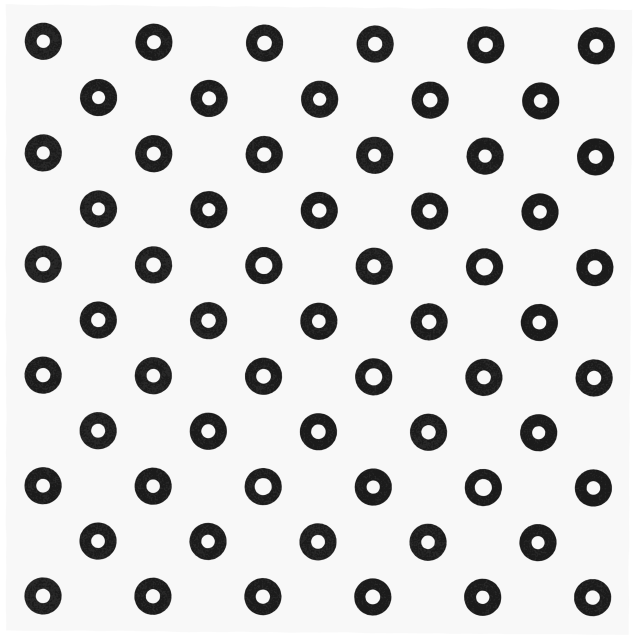
Reproduce this pattern procedurally as a Shadertoy shader.

```glsl
// Staggered lattice of black rings on a slightly skewed pale sheet.

// Lengths are in canvas widths, measured from the top left corner.
const vec2 TOP_LEFT     = vec2(0.0677, 0.0645);  // centres of the corner rings
const vec2 TOP_RIGHT    = vec2(0.9318, 0.0716);
const vec2 BOTTOM_LEFT  = vec2(0.0672, 0.9312);
const vec2 BOTTOM_RIGHT = vec2(0.9260, 0.9338);
const float STEPS       = 10.0;    // half steps across and down: 6 and 5 rings in turn
const float ROW_BOW     = 0.0017;  // downward shift of the middle rows
const float RING_RADIUS = 0.0290;
const float HOLE_RADIUS = 0.0108;
const float HOLE_VARIATION = 0.0007;
const float HOLE_SWELL  = 0.0025;  // extra radius of the five widest holes
const vec2 SWELL_CENTRE = vec2(6.0);
const float EDGE_ROUGHNESS = 0.0004;
const vec3 PAPER    = vec3(0.972);
const vec3 BACKING  = vec3(1.0);
const vec3 INK      = vec3(0.106);
const vec3 WORN_INK = vec3(0.155);

vec2 hash22(vec2 p) {
    vec3 q = fract(p.xyx * vec3(0.1031, 0.1030, 0.0973));
    q += dot(q, q.yzx + 33.33);
    return fract((q.xx + q.yz) * q.zy);
}

float cornerSlope(vec2 cell, vec2 corner, vec2 f) {
    return dot(hash22(cell + corner) * 2.0 - 1.0, f - corner);
}

float gradientNoise(vec2 p) {
    vec2 i = floor(p), f = fract(p);
    vec2 u = f * f * f * (f * (f * 6.0 - 15.0) + 10.0);
    float low  = mix(cornerSlope(i, vec2(0, 0), f), cornerSlope(i, vec2(1, 0), f), u.x);
    float high = mix(cornerSlope(i, vec2(0, 1), f), cornerSlope(i, vec2(1, 1), f), u.x);
    return mix(low, high, u.y);
}

// Nearest lattice node whose two indices have an even sum.
vec2 nearestNode(vec2 p) {
    vec2 q = STEPS * (p - TOP_LEFT) / (BOTTOM_RIGHT - TOP_LEFT);
    vec2 diagonal = round(0.5 * vec2(q.x + q.y, q.x - q.y));
    return vec2(diagonal.x + diagonal.y, diagonal.x - diagonal.y);
}

vec2 nodeCentre(vec2 node) {
    vec2 t = node / STEPS;
    vec2 centre = mix(mix(TOP_LEFT, TOP_RIGHT, t.x), mix(BOTTOM_LEFT, BOTTOM_RIGHT, t.x), t.y);
    centre.y += ROW_BOW * 4.0 * t.y * (1.0 - t.y);
    return centre;
}

// Holes vary a little; a quincunx of five is clearly wider.
float holeRadius(vec2 node) {
    vec2 a = abs(node - SWELL_CENTRE);
    bool swollen = a.x == a.y && a.x < 2.5 && mod(a.x, 2.0) < 0.5;
    float jitter = (hash22(node + 7.0).x * 2.0 - 1.0) * HOLE_VARIATION;
    return HOLE_RADIUS + (swollen ? HOLE_SWELL : jitter);
}

float ringDistance(vec2 p, vec2 node) {
    vec2 a = abs(node - 0.5 * STEPS);
    if (max(a.x, a.y) > 0.5 * STEPS + 0.5) return 1.0;
    float r = length(p - nodeCentre(node));
    return max(r - RING_RADIUS, holeRadius(node) - r);
}

float sheetDistance(vec2 p) {
    float sides = max(0.0095 - p.x, p.x - mix(0.988, 0.982, p.y));
    float ends  = max(mix(0.007, 0.0155, p.x) - p.y, p.y - mix(0.985, 0.992, p.x));
    return max(sides, ends);
}

void mainImage(out vec4 fragColor, in vec2 fragCoord) {
    vec2 p = vec2(fragCoord.x, iResolution.y - fragCoord.y) / iResolution.x;
    float aa = 0.7 / iResolution.x;
    float rough = EDGE_ROUGHNESS * gradientNoise(p * 210.0);

    // Sheet with a faintly uneven border
    float sheet = sheetDistance(p) + 0.002 * gradientNoise(p * 25.0);
    vec3 color = mix(PAPER, BACKING, smoothstep(-aa, aa, sheet));

    // Ink with fine grain, more worn on some rings and toward the left
    vec2 node = nearestNode(p);
    float wear = 0.25 * hash22(node + 31.0).y + 0.25 * (1.0 - p.x);
    float grain = gradientNoise(p * 340.0) + 0.5 * gradientNoise(p * 90.0 + 17.0);
    vec3 ink = mix(INK, WORN_INK, smoothstep(0.0, 0.5, grain + wear - 0.1));

    float ring = ringDistance(p, node) + rough;
    color = mix(ink, color, smoothstep(-aa, aa, ring));
    fragColor = vec4(color, 1.0);
}
```
